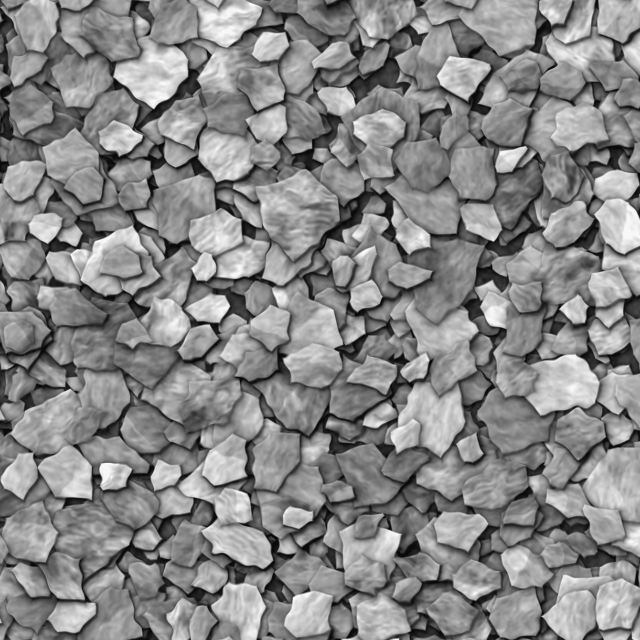
A WebGL 1 fragment shader for this texture:

```glsl
precision highp float;
uniform vec2 u_resolution;

const float TAU = 6.28319;
const int SIDES = 6;
const float SIDE_JITTER = 0.7;
const float CENTRE_JITTER = 0.6;
const vec2 RADIUS_RANGE = vec2(0.44, 0.64);   // in grid cells
const vec2 ASPECT_RANGE = vec2(1.0, 2.1);
const float TILT = -0.35;                     // mean direction of long axes
const float TILT_SPREAD = 2.4;
const vec2 TONE_RANGE = vec2(0.49, 0.83);
const float GAP_TONE = 0.28;
const float LIFT = 0.02;
const float EDGE_SOFTNESS = 0.0018;
const float EDGE_ROUGHNESS = 0.008;
const float BEVEL_WIDTH = 0.007;
const float BEVEL_CONTRAST = 0.08;
const float FACET_CONTRAST = 0.14;
const vec2 GRAIN_RANGE = vec2(0.30, 0.85);    // smooth to rough stones
const float STREAK_CONTRAST = 0.12;
const vec2 SHADOW_DEPTH = vec2(0.45, 0.9);
const float SHADOW_WIDTH = 0.0048;
const vec2 SHADOW_SHIFT = vec2(0.0022, -0.0032);
const vec2 LIGHT = vec2(-0.5, 0.86);

float hash(vec2 p) {
  return fract(sin(dot(p, vec2(127.1, 311.7))) * 43758.5);
}

float noise(vec2 p) {
  vec2 cell = floor(p);
  vec2 f = fract(p);
  f = f * f * (3.0 - 2.0 * f);
  return mix(mix(hash(cell), hash(cell + vec2(1.0, 0.0)), f.x),
             mix(hash(cell + vec2(0.0, 1.0)), hash(cell + 1.0), f.x), f.y);
}

// Mottling in three octaves, centred on zero
float grain(vec2 p) {
  return 0.36 * noise(p * 30.0) + 0.36 * noise(p * 75.0)
       + 0.28 * noise(p * 160.0) - 0.5;
}

mat2 rotation(float angle) {
  float c = cos(angle);
  float s = sin(angle);
  return mat2(c, -s, s, c);
}

// Paints one angular stone and its contact shadow over the tone beneath
float addStone(float under, vec2 p, vec2 id, float cells) {
  float radius = mix(RADIUS_RANGE.x, RADIUS_RANGE.y, hash(id + 1.3)) / cells;
  float aspect = mix(ASPECT_RANGE.x, ASPECT_RANGE.y, hash(id + 2.7));
  mat2 turn = rotation(TILT + TILT_SPREAD * (hash(id + 4.1) - 0.5));
  vec2 q = p * turn;
  vec2 shift = SHADOW_SHIFT * turn;
  vec2 light = LIGHT * turn;

  // Intersection of half planes around an ellipse
  float d = -1.0;
  float shadowDist = -1.0;
  float facing = 0.0;
  for (int k = 0; k < SIDES; k++) {
    float side = float(k);
    float jitter = SIDE_JITTER * (hash(id + 5.9 + side) - 0.5);
    float angle = side * TAU / float(SIDES) + jitter;
    vec2 normal = vec2(cos(angle), sin(angle));
    float reach = radius * length(normal * vec2(1.0, 1.0 / aspect));
    reach *= mix(0.78, 1.1, hash(id + 17.3 + side));
    float sideDist = dot(q, normal) - reach;
    if (sideDist > d) {
      d = sideDist;
      facing = dot(normal, light);
    }
    shadowDist = max(shadowDist, sideDist - dot(shift, normal));
  }
  if (d > 5.0 * SHADOW_WIDTH) return under;

  float depth = mix(SHADOW_DEPTH.x, SHADOW_DEPTH.y, hash(id + 29.1));
  under *= 1.0 - depth * exp(-max(shadowDist, 0.0) / SHADOW_WIDTH);

  // Stone face: base tone, split facet, grain, streaks along it, lit bevel
  float tone = mix(TONE_RANGE.x, TONE_RANGE.y, pow(hash(id + 31.7), 1.3));
  float facetAngle = TAU * hash(id + 37.9);
  float ridge = dot(q, vec2(cos(facetAngle), sin(facetAngle))) / radius;
  float facet = smoothstep(-0.06, 0.06, ridge - 0.2) - 0.4;
  tone += FACET_CONTRAST * (hash(id + 41.3) * 2.0 - 1.0) * facet;
  vec2 spot = q + 3.0 * hash(id + 43.1);
  float roughness = hash(id + 47.9);
  float grainContrast = mix(GRAIN_RANGE.x, GRAIN_RANGE.y, roughness * roughness);
  tone += grainContrast * grain(spot * vec2(0.8, 1.3));
  tone += STREAK_CONTRAST * (noise(spot * vec2(45.0, 170.0)) - 0.5);
  float bevel = smoothstep(-BEVEL_WIDTH, 0.0, d);
  tone += BEVEL_CONTRAST * bevel * (facing + 0.1);

  return mix(tone, under, smoothstep(-EDGE_SOFTNESS, EDGE_SOFTNESS, d));
}

// One jittered grid of stones; keep is the share of cells filled
float addLayer(float tone, vec2 uv, float cells, float keep, float seed) {
  vec2 home = floor(uv * cells);
  for (int j = -1; j <= 1; j++) {
    for (int i = -1; i <= 1; i++) {
      vec2 cell = home + vec2(float(i), float(j));
      vec2 id = cell + seed * 53.0;
      if (hash(id) < keep) {
        vec2 jitter = vec2(hash(id + 7.7), hash(id + 11.9)) - 0.5;
        vec2 centre = (cell + 0.5 + CENTRE_JITTER * jitter) / cells;
        tone = addStone(tone, uv - centre, id, cells);
      }
    }
  }
  return tone;
}

void main() {
  vec2 uv = gl_FragCoord.xy / u_resolution;
  vec2 wobble = vec2(noise(uv * 60.0), noise(uv * 60.0 + 19.0)) - 0.5;
  vec2 p = uv + EDGE_ROUGHNESS * wobble;

  // Fine rubble first, large stones over it, a few chips on top
  float tone = GAP_TONE + 0.4 * grain(uv);
  tone = addLayer(tone, p, 23.0, 1.0, 1.0);
  tone = addLayer(tone, p, 16.0, 1.0, 2.0);
  tone = addLayer(tone, p, 9.5, 0.8, 3.0);
  tone = addLayer(tone, p, 13.0, 0.4, 4.0);
  tone = addLayer(tone, p, 18.0, 0.14, 5.0);

  tone += LIFT + 0.16 * grain(uv * 1.3 + 5.0);
  gl_FragColor = vec4(vec3(clamp(tone, 0.04, 0.97)), 1.0);
}
```
